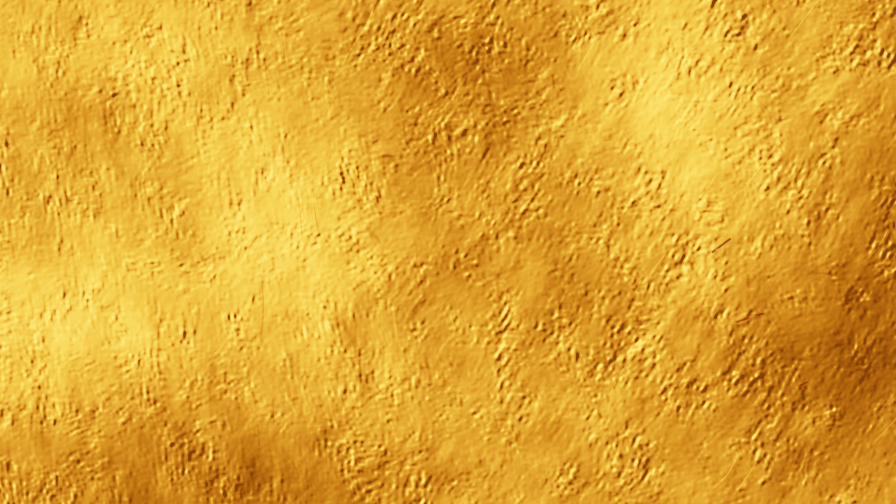
This texture is drawn by a Shadertoy shader. Its source:

```glsl
// Brushed gold leaf: broad soft glows and shadows set the tone, rough and
// smooth patches of short strokes and speckle add the grain, sparse hairlines
// and red flaws add the wear. A ramp from brown to pale gold colours the tone.

const float SHEEN_GAIN = 1.15;
const float MOTTLE_GAIN = 0.6;
const float STREAK_GAIN = 0.35;
const float RELIEF_GAIN = 1.05;
const float SPECKLE_GAIN = 0.42;
const float HAIRLINE_GAIN = 0.8;
const float TONE_BIAS = -0.08;
const float WARP = 0.005;
const vec2 LIGHT_STEP = vec2(-0.0050, 0.0034);
const float SLANT_ANGLE = 1.08;
const float UPRIGHT_ANGLE = 1.68;
const float CROSS_ANGLE = 0.45;
const int FLAW_COUNT = 4;
const vec3 FLAW_COLOR = vec3(0.56, 0.16, 0.02);

const int STOPS = 8;
const float LEVELS[STOPS] = float[STOPS](-2.9, -1.75, -1.04, -0.45, 0.1, 0.71, 1.51, 2.8);
const vec3 GOLDS[STOPS] = vec3[STOPS](
    vec3(0.52, 0.25, 0.02), vec3(0.70, 0.40, 0.05),
    vec3(0.79, 0.50, 0.09), vec3(0.85, 0.59, 0.14),
    vec3(0.90, 0.67, 0.20), vec3(0.94, 0.76, 0.26),
    vec3(0.97, 0.84, 0.35), vec3(0.99, 0.91, 0.47));

float hash(vec2 p) {
    vec3 q = fract(p.xyx * 0.1031);
    q += dot(q, q.yzx + 33.33);
    return fract((q.x + q.y) * q.z);
}

// Value noise from -1 to 1
float noise(vec2 p) {
    vec2 i = floor(p), f = fract(p);
    f = f * f * (3.0 - 2.0 * f);
    float low = mix(hash(i), hash(i + vec2(1, 0)), f.x);
    float high = mix(hash(i + vec2(0, 1)), hash(i + vec2(1, 1)), f.x);
    return 2.0 * mix(low, high, f.y) - 1.0;
}

float fbm(vec2 p) {
    float sum = 0.0, gain = 0.6;
    for (int i = 0; i < 5; i++) {
        sum += gain * noise(p);
        p = mat2(1.6, 1.2, -1.2, 1.6) * p + 17.3;
        gain *= 0.6;
    }
    return sum;
}

// Noise stretched along an angle; freq is (along, across)
float strokes(vec2 p, float angle, vec2 freq) {
    vec2 dir = vec2(cos(angle), sin(angle));
    return noise(vec2(dot(p, dir), dot(p, vec2(-dir.y, dir.x))) * freq + 200.0);
}

// Surface relief; weights blend slanted, upright and crossing strokes
float height(vec2 p, vec3 weights) {
    vec3 fine = vec3(strokes(p, SLANT_ANGLE, vec2(60, 150)),
                     strokes(p, UPRIGHT_ANGLE, vec2(60, 150)),
                     strokes(p, CROSS_ANGLE, vec2(70, 145)));
    vec3 coarse = vec3(strokes(p, SLANT_ANGLE - 0.25, vec2(30, 85)),
                       strokes(p, UPRIGHT_ANGLE - 0.3, vec2(34, 85)),
                       strokes(p, CROSS_ANGLE + 0.4, vec2(40, 80)));
    return dot(weights, 0.6 * fine + 0.35 * coarse) + 0.45 * noise(p.yx * 145.0 + 70.0);
}

// Sparse thin lines: zero crossings of stretched noise, kept only in places
float hairlines(vec2 p, float angle, float seed) {
    float line = 1.0 - smoothstep(0.0, 0.16, abs(strokes(p + seed, angle, vec2(7, 32))));
    return line * smoothstep(0.2, 0.65, strokes(p + seed + 3.0, angle, vec2(11, 26)));
}

float glow(vec2 p, vec2 center, vec2 size) {
    vec2 d = (p - center) / size;
    return exp(-dot(d, d));
}

// Broad reflections and shadows
float sheen(vec2 p) {
    float bright = 1.3 * glow(p, vec2(0.55, 0.53), vec2(0.19, 0.25))
                 + 1.3 * glow(p, vec2(1.34, 0.78), vec2(0.16, 0.32))
                 + 1.2 * glow(p, vec2(0.12, 0.36), vec2(0.20, 0.17))
                 + 0.8 * glow(p, vec2(0.20, 0.92), vec2(0.35, 0.15));
    float dark = 0.8 * glow(p, vec2(0.88, 0.84), vec2(0.20, 0.18))
               + 1.3 * glow(p, vec2(1.62, 0.26), vec2(0.24, 0.26))
               + 1.0 * glow(p, vec2(0.35, 0.02), vec2(0.45, 0.13))
               + 0.6 * glow(p, vec2(1.13, 0.40), vec2(0.16, 0.12))
               + 0.9 * glow(p, vec2(1.78, 0.62), vec2(0.12, 0.35));
    return bright - dark;
}

vec3 goldRamp(float tone) {
    vec3 color = GOLDS[0];
    for (int i = 1; i < STOPS; i++)
        color = mix(color, GOLDS[i], clamp((tone - LEVELS[i - 1]) / (LEVELS[i] - LEVELS[i - 1]), 0.0, 1.0));
    return color;
}

// A few short red scratches at the lower right
float flaws(vec2 p, float pixel) {
    float cover = 0.0;
    for (int i = 0; i < FLAW_COUNT; i++) {
        float id = float(i) + 3.0, angle = mix(-0.4, 1.2, hash(vec2(id, 3)));
        vec2 start = vec2(mix(0.9, 1.7, hash(vec2(id, 1))), mix(0.03, 0.5, hash(vec2(id, 2))));
        vec2 span = vec2(cos(angle), sin(angle)) * mix(0.008, 0.06, hash(vec2(id, 4))), d = p - start;
        float dist = length(d - span * clamp(dot(d, span) / dot(span, span), 0.0, 1.0));
        cover = max(cover, 1.0 - smoothstep(0.0005, 0.0015 + pixel, dist));
    }
    return cover * smoothstep(-0.5, 0.3, noise(p * 90.0));
}

void mainImage(out vec4 fragColor, in vec2 fragCoord) {
    vec2 p = fragCoord / iResolution.y;
    vec2 warped = p + WARP * vec2(noise(p * 16.0), noise(p * 16.0 + 31.0));

    // Stroke directions change in patches
    float upright = 1.0 - smoothstep(0.45, 1.0, p.x + 0.35 * noise(p * 6.0 + 9.0));
    float crossing = 0.7 * smoothstep(0.0, 0.5, noise(p * 11.0 + 57.0) + 0.3 * upright - 0.1);
    vec3 weights = vec3((1.0 - upright) * (1.0 - crossing), upright * (1.0 - crossing), crossing);

    // Grain lit from the upper left, in rough and smooth patches
    float relief = height(warped, weights);
    float grain = RELIEF_GAIN * (relief - height(warped + LIGHT_STEP, weights)) + SPECKLE_GAIN * relief;
    grain *= 0.45 + 1.15 * smoothstep(-0.5, 0.7, fbm(p * 17.0 + 83.0));
    grain *= 0.7 + 0.55 * abs(grain);
    float streaks = strokes(warped, SLANT_ANGLE, vec2(12, 40)) * (1.0 - upright)
                  + strokes(warped, UPRIGHT_ANGLE, vec2(12, 40)) * upright
                  + fbm(warped * 22.0 + 5.0);

    // Dark scratches mostly at the left, pale ones mostly at the right
    float scratches = hairlines(warped, SLANT_ANGLE - 0.1, 7.0) * (0.3 + 0.7 * (1.0 - upright))
                    - hairlines(p, UPRIGHT_ANGLE, 2.0) * (0.25 + glow(p, vec2(0.55, 0.62), vec2(0.3, 0.4)));

    float tone = TONE_BIAS + SHEEN_GAIN * sheen(warped) + MOTTLE_GAIN * fbm(p * vec2(6, 5) + 40.0)
               + STREAK_GAIN * streaks + grain + HAIRLINE_GAIN * scratches;
    vec3 color = mix(goldRamp(tone), FLAW_COLOR, 0.7 * flaws(warped, 1.0 / iResolution.y));
    fragColor = vec4(color, 1.0);
}
```
